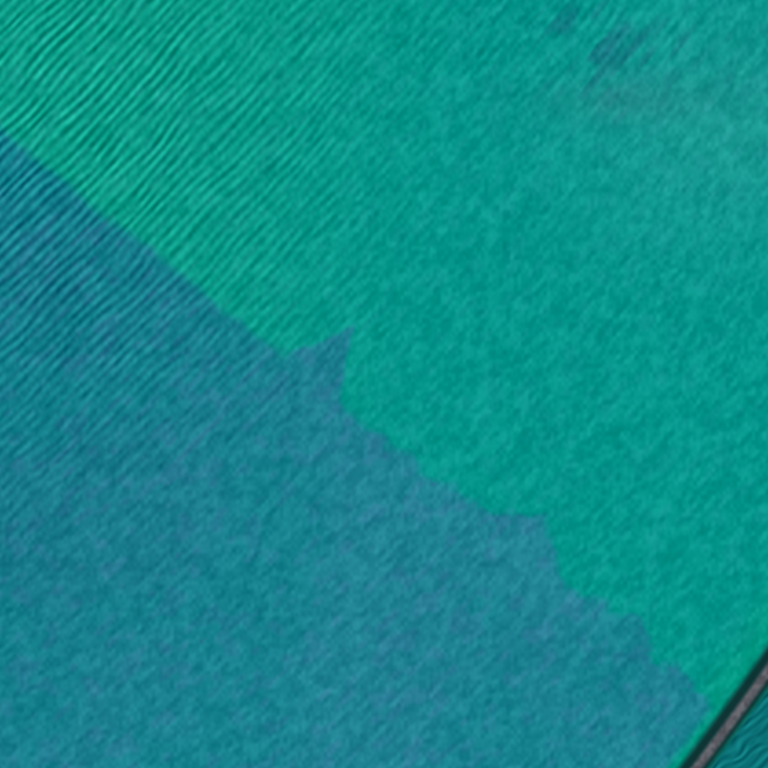
This texture is drawn by a three.js fragment shader. Its source:

```glsl
// Macro view of a feather vane: a green field above a blue one, split by a ragged
// diagonal edge, with fine slanted barbs that fade to soft woven grain.
// Built from a bent sine ridge, value noise, tent-shaped notches and a shaft line.
#define BARB_FREQ 86.0
#define BARB_DEPTH 0.135
#define GRAIN_DEPTH 0.105
#define EDGE_SOFT 0.009
#define GREEN vec3(0.045, 0.600, 0.520)
#define TEAL vec3(0.015, 0.585, 0.545)
#define MIST vec3(0.105, 0.600, 0.575)
#define DEEP_BLUE vec3(0.085, 0.470, 0.535)
#define SOFT_BLUE vec3(0.120, 0.510, 0.575)
#define SHAFT_GREY vec3(0.370, 0.370, 0.400)

varying vec2 vUv;

float hash(vec2 p) {
  vec3 q = fract(vec3(p.xyx) * 0.1031);
  q += dot(q, q.yzx + 33.33);
  return fract((q.x + q.y) * q.z);
}

float noise(vec2 p) {
  vec2 i = floor(p), f = fract(p);
  f = f * f * (3.0 - 2.0 * f);
  return mix(mix(hash(i), hash(i + vec2(1.0, 0.0)), f.x),
             mix(hash(i + vec2(0.0, 1.0)), hash(i + 1.0), f.x), f.y);
}

float fbm(vec2 p) {
  float sum = 0.0, amp = 0.5;
  for (int i = 0; i < 4; i++) {
    sum += amp * noise(p);
    p = p * 2.03 + 17.3;
    amp *= 0.5;
  }
  return sum;
}

float blob(vec2 p, vec2 center, vec2 size) {
  vec2 q = (p - center) / size;
  return exp(-dot(q, q));
}

// Rise of a pointed notch above the straight colour edge
float tent(float s, float center, float halfWidth, float height) {
  return height * max(0.0, 1.0 - abs(s - center) / halfWidth);
}

// Signed height above the ragged edge: positive on the green side
float colourEdge(vec2 p, float shaft) {
  vec2 q = p - vec2(0.0, 0.83);
  float s = dot(q, vec2(0.78, -0.625));
  float t = dot(q, vec2(0.625, 0.78));
  t -= tent(s, 0.519, 0.047, 0.088);
  t -= tent(s, 0.865, 0.075, 0.048);
  t -= tent(s, 1.040, 0.050, 0.022);
  t += (fbm(p * 42.0) - 0.47) * mix(0.016, 0.042, smoothstep(0.35, 0.8, s));
  return max(t, 0.030 - shaft);
}

void main() {
  vec2 p = vUv;
  float shaft = dot(p - vec2(0.905, 0.0), vec2(-0.807, 0.590));
  shaft += 0.15 * (p.y - 0.02) * (0.14 - p.y);
  float green = smoothstep(-EDGE_SOFT, EDGE_SOFT, colourEdge(p, shaft));

  // Broad colour of both fields
  vec3 upper = mix(GREEN, TEAL, smoothstep(0.15, 0.75, p.x + 0.25 * (1.0 - p.y)));
  upper = mix(upper, MIST, 0.9 * blob(p, vec2(0.98, 0.84), vec2(0.22, 0.16)));
  upper = mix(upper, vec3(0.19, 0.54, 0.55), 0.5 * blob(p, vec2(0.82, 0.87), vec2(0.09, 0.03)));
  upper = mix(upper, vec3(0.0, 0.61, 0.49), 0.6 * smoothstep(0.08, 0.02, shaft));
  vec3 lower = mix(DEEP_BLUE, SOFT_BLUE, smoothstep(0.1, 0.8, p.x + 0.55 * (0.8 - p.y)));
  lower = mix(lower, vec3(0.05, 0.51, 0.54), 0.5 * smoothstep(0.42, 0.65, fbm(p * 6.0 + 3.0)));
  vec3 col = mix(lower, upper, green);

  // Barbs: gently bent ridges, strongest at the upper left, broken along their length
  float across = 0.62 * p.x + 0.12 * p.x * p.y - 0.70 * p.y;
  float along = 0.69 * p.x + 0.72 * p.y;
  float wobble = 0.8 * noise(vec2(across * 28.0, along * 14.0));
  float ridge = sin(6.2832 * (across * BARB_FREQ + wobble));
  float reach = 1.0 - smoothstep(0.0, 0.72, length(p - vec2(0.0, 0.87)));
  reach = max(reach, 0.06) + 0.20 * blob(p, vec2(0.72, 0.96), vec2(0.18, 0.09));
  float patchy = 0.30 + 1.1 * noise(vec2(across * 90.0, along * 42.0));
  col += ridge * patchy * reach * BARB_DEPTH * vec3(0.35, 0.78, 0.68);

  // Grain: short fibres, a fine weave and faint lilac flecks
  float fibre = noise(vec2(across * 170.0, along * 70.0) + 40.0) - 0.5;
  float weave = noise(p * vec2(210.0, 170.0)) - 0.5;
  float mottle = fbm(p * 40.0) - 0.47;
  col += (0.75 * fibre + 0.55 * weave + 0.35 * mottle) * GRAIN_DEPTH * vec3(0.8, 0.95, 0.9);
  float fleck = smoothstep(0.55, 0.85, noise(vec2(across * 95.0, along * 50.0) + 9.0));
  col += fleck * mix(0.7, 0.3, green) * vec3(0.06, -0.015, 0.025);

  // Thin dark streaks near the upper right
  float streak = smoothstep(0.45, 0.80, noise(vec2(across * 95.0, along * 24.0) + 71.0));
  col -= streak * blob(p, vec2(0.78, 0.94), vec2(0.13, 0.065)) * vec3(-0.03, 0.10, 0.04);

  // Vane beyond the shaft, then the shaft with its dark rims
  float farRidge = sin(420.0 * (p.y - 0.75 * p.x) + 5.0 * noise(p * 50.0));
  vec3 farVane = vec3(0.04, 0.44, 0.46) + vec3(0.05, 0.12, 0.11) * farRidge * (0.4 + fibre);
  col = mix(farVane, col, smoothstep(-0.020, -0.012, shaft));
  float rim = smoothstep(0.022, 0.010, abs(shaft - 0.001));
  float core = smoothstep(0.010, 0.002, abs(shaft + 0.002));
  col = mix(col, vec3(0.06, 0.16, 0.17), 0.9 * rim);
  col = mix(col, SHAFT_GREY + 0.12 * weave, core);

  gl_FragColor = vec4(clamp(col, 0.0, 1.0), 1.0);
}
```
